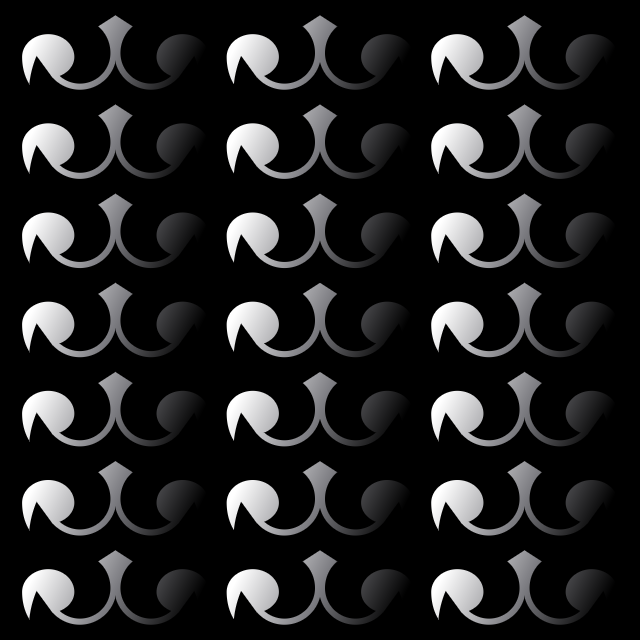
A WebGL 2 fragment shader for this pattern:

```glsl
#version 300 es
precision highp float;
// Grid of mirrored silver scrolls with a pointed neck, fading to black at the right.

#define CANVAS_UNITS 1152.0
#define PITCH vec2(368.2, 160.5)
#define GRID_REACH vec2(1.0, 3.0)
#define RING_CENTRE vec2(64.0, -1.0)
#define RING_INNER 55.0
#define RING_OUTER 66.0
#define BULB_CENTRE vec2(121.0, -8.0)
#define NOTCH_TIP vec2(142.0, -6.0)
#define LIGHT vec3(1.0)
#define STEEL vec3(0.49, 0.49, 0.51)
#define FADE_SPAN vec2(158.0, 160.0)

uniform vec2 u_resolution;
out vec4 fragColor;

float smoothMax(float a, float b, float k) {
    float h = max(k - abs(a - b), 0.0) / k;
    return max(a, b) + 0.25 * k * h * h;
}

// Curved arm: lower part of a ring
float armDistance(vec2 p) {
    float r = length(p - RING_CENTRE);
    return max(max(r - RING_OUTER, RING_INNER - r), p.y);
}

// Flared neck between the two rings, under a pitched top
float neckDistance(vec2 p) {
    vec2 q = p - RING_CENTRE;
    if (q.y > 0.0) q.y *= 0.92;
    float side = RING_INNER - length(q);
    float roof = dot(p - vec2(0.0, 67.0), normalize(vec2(20.0, 31.0)));
    float body = smoothMax(side, roof, 1.5);
    return max(max(body, -8.0 - p.y), p.x - RING_CENTRE.x);
}

// Egg-shaped end with a hooked tail, cut open by a curved notch
float bulbDistance(vec2 p) {
    vec2 q = p - BULB_CENTRE;
    float height = q.y > 0.0 ? 41.0 : (q.x > 0.0 ? 71.0 : 38.0);
    vec2 radii = vec2(47.0, height);
    vec2 e = q / radii;
    float len = length(e);
    float egg = len * (len - 1.0) / max(length(e / radii), 1e-4);

    float t = (NOTCH_TIP.y - p.y) / 51.0;
    float hookX = NOTCH_TIP.x + 13.0 * t + 8.0 * t * (1.0 - t);
    float hookSide = 0.96 * (p.x - hookX);
    float armSide = -dot(p - NOTCH_TIP, vec2(0.808, -0.589));
    float notch = smoothMax(hookSide, armSide, 2.0);
    return max(egg, -notch);
}

float scrollDistance(vec2 p) {
    p.x = abs(p.x);
    return min(min(armDistance(p), neckDistance(p)), bulbDistance(p));
}

// Diagonal metal gradient: white, steel, black
vec3 metal(vec2 p) {
    float g = p.x - 0.5 * p.y;
    vec3 lit = mix(STEEL, LIGHT, clamp(-g / FADE_SPAN.x, 0.0, 1.0));
    return lit * (1.0 - clamp(g / FADE_SPAN.y, 0.0, 1.0));
}

void main() {
    float size = min(u_resolution.x, u_resolution.y);
    float pixel = CANVAS_UNITS / size;
    vec2 p = (gl_FragCoord.xy - 0.5 * u_resolution) * pixel;

    // Centred rows and columns, limited to whole motifs
    vec2 cell = clamp(floor(p / PITCH + 0.5), -GRID_REACH, GRID_REACH);
    vec2 local = p - cell * PITCH;

    float cover = clamp(0.5 - scrollDistance(local) / pixel, 0.0, 1.0);
    fragColor = vec4(metal(local) * cover, 1.0);
}
```
